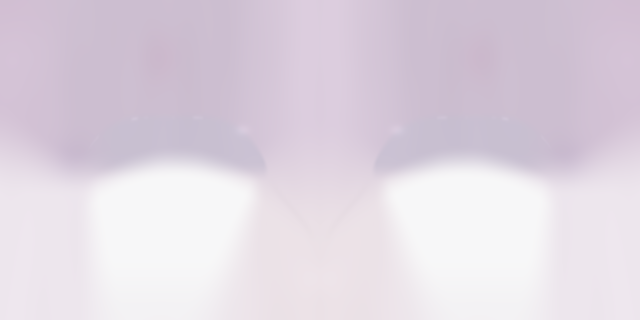
This background is drawn by a Shadertoy shader. Its source:

```glsl
// Two soft white domes of light under a mauve haze, mirrored about the centre.

#define DOME_CENTER 0.45
#define DOME_RADIUS 0.285
#define DOME_TOP    0.538
#define CAP_CENTER  0.46
#define CAP_TOP     0.637
#define HORIZON     0.46
#define GRAIN       0.012

const vec3 MAUVE  = vec3(0.800, 0.745, 0.815);
const vec3 LILAC  = vec3(0.860, 0.802, 0.868);
const vec3 ROSE   = vec3(0.832, 0.765, 0.840);
const vec3 SLATE  = vec3(0.782, 0.750, 0.818);
const vec3 MIST   = vec3(0.930, 0.902, 0.930);
const vec3 BLUSH  = vec3(0.920, 0.882, 0.902);
const vec3 WHITE  = vec3(0.970, 0.970, 0.972);
const vec3 PEARL  = vec3(0.952, 0.947, 0.955);

vec2 hashGradient(vec2 cell) {
    float n = fract(sin(dot(cell, vec2(127.1, 311.7))) * 43758.5);
    return vec2(cos(6.2832 * n), sin(6.2832 * n));
}

float gradientNoise(vec2 p) {
    vec2 i = floor(p), f = fract(p);
    vec2 u = f * f * (3.0 - 2.0 * f);
    vec2 e = vec2(0.0, 1.0);
    float low  = mix(dot(hashGradient(i), f),
                     dot(hashGradient(i + e.yx), f - e.yx), u.x);
    float high = mix(dot(hashGradient(i + e.xy), f - e.xy),
                     dot(hashGradient(i + e.yy), f - e.yy), u.x);
    return mix(low, high, u.y);
}

// Falls from one to zero as x rises through a band around edge.
float below(float edge, float halfWidth, float x) {
    return 1.0 - smoothstep(edge - halfWidth, edge + halfWidth, x);
}

float softSpot(vec2 p, vec2 center, vec2 size) {
    vec2 d = (p - center) / size;
    return exp(-dot(d, d));
}

// Upper haze melting into the pale floor.
vec3 background(vec2 p) {
    vec3 upper = mix(LILAC, MAUVE, smoothstep(0.03, 0.32, p.x));
    upper = mix(upper, ROSE, smoothstep(0.70, 0.95, p.x));
    upper -= vec3(0.012, 0.018, 0.016) * smoothstep(0.8, 1.0, p.y)
           * smoothstep(0.75, 1.0, p.x);
    vec3 lower = mix(BLUSH, MIST, smoothstep(0.05, 0.5, p.x));

    float nearCenter = 1.0 - smoothstep(0.05, 0.24, p.x);
    float nearSide = smoothstep(0.76, 1.02, p.x);
    float level = HORIZON + 0.07 * nearSide - 0.02 * nearCenter;
    float spread = 0.075 + 0.13 * nearCenter + 0.08 * nearSide;
    return mix(upper, lower, below(level, spread, p.y));
}

// Slate band above each dome, with a faint beaded rim.
vec3 addCap(vec3 color, vec2 p) {
    float a = abs(p.x - CAP_CENTER) / 0.29;
    float rim = CAP_TOP - 0.145 * a * a * a * a;
    float sides = smoothstep(0.155, 0.18, p.x) * below(0.69, 0.08, p.x);
    float body = below(rim, 0.018, p.y) * smoothstep(0.43, 0.50, p.y);
    color = mix(color, SLATE, 0.85 * sides * body);

    float beads = smoothstep(0.05, 0.4, gradientNoise(vec2(p.x * 32.0, 3.5)));
    float line = exp(-pow((p.y - rim + 0.004) / 0.006, 2.0));
    color += 0.025 * beads * line * smoothstep(0.28, 0.34, p.x) * sides;
    color += 0.035 * softSpot(p, vec2(0.242, 0.593), vec2(0.022, 0.016));
    return color;
}

// White dome: arched soft top, sides drawing inward towards the floor.
vec3 addDome(vec3 color, vec2 p) {
    float a = (p.x - DOME_CENTER) / DOME_RADIUS;
    float arch = DOME_TOP - 0.105 * a * a;
    float top = below(arch - 0.045, 0.055, p.y);
    float depth = clamp((0.43 - p.y) / 0.43, 0.0, 1.0);
    float inner = mix(0.19, 0.33, depth);
    float outer = mix(0.725, 0.69, depth);
    float blur = mix(0.03, 0.12, depth);
    float sides = smoothstep(inner - blur, inner + blur, p.x)
                * below(outer, 0.035 + 0.05 * depth, p.x);
    vec3 light = mix(WHITE, PEARL, smoothstep(0.5, 1.0, depth));
    return mix(color, light, top * sides);
}

void mainImage(out vec4 fragColor, in vec2 fragCoord) {
    vec2 p = fragCoord / iResolution.y;
    p.x = abs(p.x - 0.5 * iResolution.x / iResolution.y);

    vec3 color = background(p);

    // Rosy patch and dusky outer shade
    color -= vec3(0.003, 0.022, 0.016) * softSpot(p, vec2(0.50, 0.82), vec2(0.06, 0.08));
    color -= vec3(0.022, 0.024, 0.012) * softSpot(p, vec2(0.77, 0.50), vec2(0.07, 0.07));

    // Faint funnel crease and central bloom
    float crease = 0.025 + 0.13 * smoothstep(0.24, 0.46, p.y);
    float creaseFade = smoothstep(0.22, 0.30, p.y) * below(0.42, 0.05, p.y);
    color -= 0.010 * creaseFade * exp(-pow((p.x - crease) / 0.014, 2.0));
    color += 0.010 * softSpot(p, vec2(0.0, 0.13), vec2(0.06, 0.05));

    color = addCap(color, p);
    color = addDome(color, p);

    // Drifting vertical streaks, weaker in bright light
    float streaks = gradientNoise(p * vec2(11.0, 2.5) + 4.0);
    color += GRAIN * streaks * (1.0 - smoothstep(0.88, 0.96, color.g));

    fragColor = vec4(clamp(color, 0.0, 1.0), 1.0);
}
```
